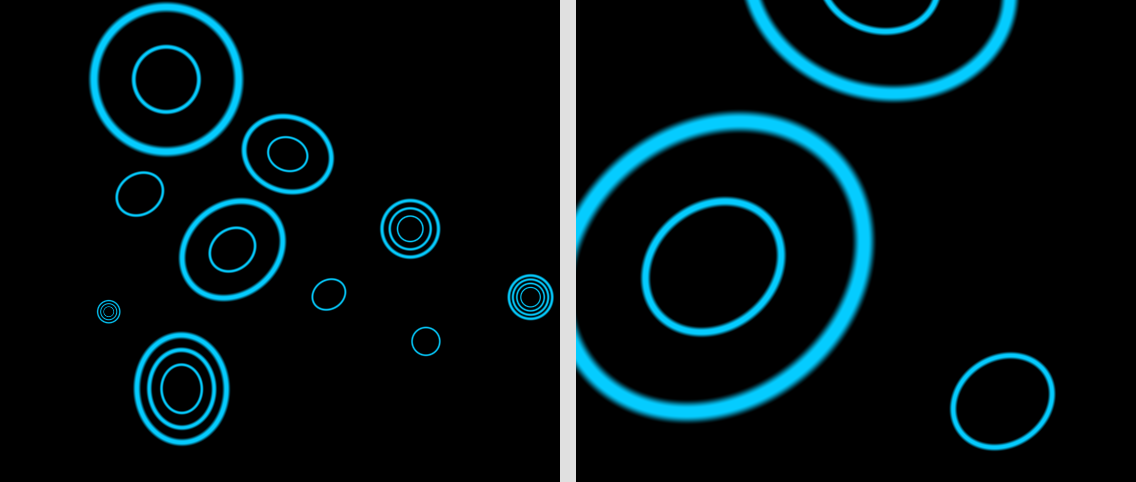
Left, the full canvas; right, a detail of the centre.
Write a Shadertoy shader that draws this background.

```glsl
// Scattered clusters of soft cyan concentric rings and tilted ellipses on black.

float hash(vec2 p) {
    return fract(sin(dot(p, vec2(127.1, 311.7))) * 43758.5453);
}

// Concentric rings whose stroke grows with their radius
float ringCluster(vec2 p, vec2 stretch, float radius, float count, float pixel) {
    float e = length(p / stretch);
    float slope = length(p / (stretch * stretch)) / max(e, 1e-4);
    float spacing = 0.55 / max(count - 1.0, 1.0);
    float ink = 0.0;
    for (float j = 0.0; j < count; j++) {
        float r = radius * (1.0 - j * spacing);
        float d = abs(e - r) / max(slope, 1e-3);
        ink = max(ink, 1.0 - smoothstep(0.028 * r - 0.5 * pixel, 0.087 * r + 0.5 * pixel, d));
    }
    return ink;
}

void mainImage(out vec4 fragColor, in vec2 fragCoord) {
    vec2 uv = fragCoord / iResolution.y;
    float pixel = 1.0 / iResolution.y;
    float ink = 0.0;

    // Three descending diagonal strings of clusters, the last one shorter
    for (float row = 0.0; row < 3.0; row++) {
        vec2 start = vec2(0.35, 0.83) - row * vec2(0.06, 0.24);
        vec2 stride = vec2(0.25 - 0.05 * row, -0.1 - 0.05 * abs(row - 1.0));
        float length4 = row < 2.0 ? 4.0 : 2.0;
        for (float k = 0.0; k < length4; k++) {
            vec2 id = vec2(row, k);
            vec2 jitter = vec2(hash(id + 3.0), hash(id + 7.0)) - 0.5;
            vec2 p = uv - start - k * stride - 0.016 * jitter;

            // The top string shrinks steadily; the others peak at their second cluster
            float radius = row < 0.5 ? 0.15 / (1.0 + 0.78 * k)
                         : k == 1.0 ? 0.102 : 0.046 / (row * (1.0 + 0.2 * k));
            float count = row < 0.5 ? max(2.0, k + 1.0)
                        : row > 1.5 ? 3.0 : k == 1.0 ? 2.0 : 1.0;

            // Clusters around the middle are squashed and tilted
            bool oval = abs(row - 1.0) + abs(k - 1.0) < 1.5;
            vec2 stretch = oval ? vec2(1.09, 0.91) : vec2(1.0);
            float tilt = 0.9 * row - 0.4 + 0.3 * hash(id);
            float c = cos(tilt), s = sin(tilt);
            p = vec2(c * p.x + s * p.y, c * p.y - s * p.x);

            ink = max(ink, ringCluster(p, stretch, radius, count, pixel));
        }
    }
    fragColor = vec4(vec3(0.02, 0.8, 1.0) * ink, 1.0);
}
```
